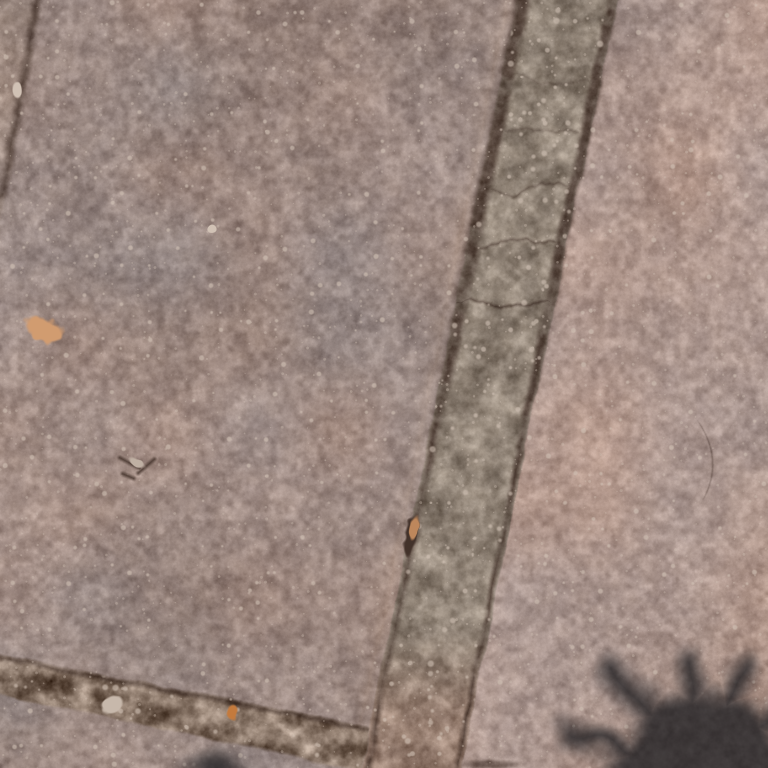
A three.js fragment shader for this texture:

```glsl
// Weathered stone slabs split by mortar joints, with litter and a leafy shadow.
varying vec2 vUv;

const vec3 LEFT_SLAB = vec3(0.600, 0.528, 0.502);
const vec3 RIGHT_SLAB = vec3(0.668, 0.578, 0.542);
const vec3 MORTAR = vec3(0.560, 0.510, 0.460);
const vec3 SOIL = vec3(0.400, 0.325, 0.265);
const vec3 CREVICE = vec3(0.260, 0.195, 0.165);
const vec3 PALE_GRIT = vec3(0.820, 0.760, 0.710);
const vec3 DRY_LEAF = vec3(0.820, 0.610, 0.440);
const vec3 SHADOW = vec3(0.205, 0.190, 0.195);
const vec2 SHADOW_CENTER = vec2(0.915, 0.0);
const float GRAIN = 0.24;
const float SPECK_CELLS = 85.0;

float hash(vec2 p) {
  vec3 q = fract(vec3(p.xyx) * 0.1031);
  q += dot(q, q.yzx + 33.33);
  return fract((q.x + q.y) * q.z);
}

float noise(vec2 p) {
  vec2 i = floor(p), f = fract(p);
  f = f * f * (3.0 - 2.0 * f);
  return mix(mix(hash(i), hash(i + vec2(1, 0)), f.x),
             mix(hash(i + vec2(0, 1)), hash(i + vec2(1, 1)), f.x), f.y);
}

float fbm(vec2 p) {
  float sum = 0.0, amp = 0.5;
  for (int i = 0; i < 4; i++) {
    sum += amp * noise(p);
    p = mat2(1.6, 1.2, -1.2, 1.6) * p + 7.3;
    amp *= 0.5;
  }
  return sum / 0.9375;
}

// 1 inside a distance, fading to 0 across a soft border
float cover(float d, float soft) { return 1.0 - smoothstep(-soft, soft, d); }

float segment(vec2 p, vec2 a, vec2 b) {
  vec2 ab = b - a;
  return length(p - a - ab * clamp(dot(p - a, ab) / dot(ab, ab), 0.0, 1.0));
}

float blob(vec2 p, vec2 center, vec2 size, float turn) {
  float c = cos(turn), s = sin(turn);
  vec2 q = mat2(c, -s, s, c) * (p - center) / size;
  return cover(length(q) - 0.75 - 0.5 * noise(p * 130.0), 0.2);
}

// Bright mineral specks, one candidate per cell
float specks(vec2 p, float cells, float density) {
  vec2 id = floor(p * cells), f = fract(p * cells);
  vec2 center = 0.3 + 0.4 * vec2(hash(id + 3.1), hash(id + 8.7));
  float radius = 0.08 + 0.2 * hash(id + 5.9);
  return step(1.0 - density, hash(id)) * cover(length(f - center) - radius, 0.12);
}

float leafShadow(vec2 p) {
  p += 0.022 * (vec2(noise(p * 28.0), noise(p * 28.0 + 40.0)) - 0.5);
  float d = length((p - SHADOW_CENTER) * vec2(0.85, 1.0)) - 0.098;
  for (int i = 0; i < 5; i++) {
    float k = float(i), angle = 0.6 + 0.57 * k;
    float reach = 0.138 + 0.04 * step(2.5, k);
    vec2 tip = SHADOW_CENTER + reach * vec2(cos(angle), sin(angle));
    d = min(d, segment(p, SHADOW_CENTER, tip) - 0.014);
  }
  d = min(d, length((p - vec2(0.285, -0.005)) * vec2(0.6, 1.0)) - 0.022);
  return cover(d, 0.019);
}

void main() {
  vec2 p = vUv;
  float wobble = 0.008 * (fbm(p * 32.0) - 0.5);
  float rough = fbm(p * 45.0), fine = fbm(p * 110.0), broad = fbm(p * 5.0);

  // Signed positions relative to the joints
  float fromLeft = p.x - (0.471 + 0.202 * p.y) + wobble;
  float fromRight = p.x - (0.602 + 0.19 * p.y + 0.013 * p.y * p.y) + wobble;
  float fromTop = p.y - (0.147 - 0.195 * p.x) + wobble;
  float fromBase = p.y - (0.095 - 0.21 * p.x) - wobble;
  float fromCorner = p.x - (0.052 - 0.177 * (1.0 - p.y)) + wobble;
  float strip = cover(max(-fromLeft, fromRight), 0.002);
  float leftSide = cover(fromLeft, 0.002);
  float lowJoint = cover(max(fromTop, -fromBase), 0.003) * leftSide;

  // Slabs: tint drift and faint upright streaks
  vec3 col = mix(LEFT_SLAB, RIGHT_SLAB, smoothstep(-0.002, 0.002, fromRight));
  col += (broad - 0.5) * vec3(0.11, 0.09, 0.08);
  col += (noise(p * 9.0 + 20.0) - 0.5) * vec3(0.025, -0.01, -0.035);
  col += 0.07 * (noise(vec2(p.x * 48.0 + p.y * 6.0, p.y * 4.0)) - 0.5) * p.y * leftSide;
  col += vec3(0.03, 0.02, 0.005) * leftSide * exp(-abs(fromLeft + 0.012) * 90.0);

  // Mortar and soil fill
  vec3 fill = mix(MORTAR + vec3(0.045, 0.0, -0.005), MORTAR, smoothstep(0.05, 0.2, p.y));
  col = mix(col, fill + 0.20 * (rough - 0.5), strip);
  col = mix(col, SOIL + 0.65 * (rough - 0.38), lowJoint * 0.85);
  col = mix(col, SOIL + 0.2, cover(fromCorner, 0.004) * 0.3);

  // Broken dark crevices along the joints
  float upper = smoothstep(0.25, 0.7, p.y);
  float leftGap = cover(abs(fromLeft - 0.007) - mix(0.003, 0.009, upper), 0.006);
  float rightGap = cover(abs(fromRight + 0.006) - mix(0.003, 0.007, upper), 0.005);
  float gap = max(leftGap, rightGap) * (0.4 + 0.6 * smoothstep(0.3, 0.6, rough));
  gap = max(gap, leftSide * 0.75 * cover(abs(fromTop + 0.003) - 0.003, 0.004));
  gap = max(gap, 0.75 * cover(abs(fromCorner + 0.004) - 0.005, 0.006) * smoothstep(0.68, 0.78, p.y));
  gap = max(gap, 0.7 * cover(length((p - vec2(0.64, 0.005)) * vec2(0.15, 1.0)) - 0.005, 0.003));
  for (int i = 0; i < 5; i++) {
    float k = float(i), level = 0.608 + 0.073 * k;
    float sway = 0.035 * (fbm(vec2(p.x * 24.0, k * 9.0)) - 0.5);
    float crack = cover(abs(p.y - level - sway) - 0.0015, 0.003);
    gap = max(gap, strip * crack * (0.75 - 0.12 * k));
  }
  float hairline = abs(p.x - 0.928 + 6.0 * pow(p.y - 0.395, 2.0)) - 0.0008;
  gap = max(gap, 0.45 * cover(hairline, 0.002) * cover(abs(p.y - 0.4) - 0.05, 0.008));
  col = mix(col, CREVICE, gap * 0.85);

  // Stone grain and grit
  col += GRAIN * (fine - 0.5) + 0.16 * (rough - 0.5) * vec3(1.0, 0.95, 0.85);
  float grit = specks(p, SPECK_CELLS, 0.07) + 0.6 * specks(p + 0.37, SPECK_CELLS * 1.7, 0.08);
  grit += (strip + lowJoint) * specks(p + 0.71, SPECK_CELLS * 0.8, 0.13);
  col = mix(col, PALE_GRIT, min(grit, 1.0) * 0.6);

  // Fallen leaf, twigs and chips
  col = mix(col, DRY_LEAF, blob(p, vec2(0.058, 0.570), vec2(0.024, 0.015), -0.3));
  float twigs = min(segment(p, vec2(0.156, 0.404), vec2(0.182, 0.390)),
                    segment(p, vec2(0.180, 0.384), vec2(0.201, 0.402)));
  twigs = min(twigs, segment(p, vec2(0.160, 0.383), vec2(0.174, 0.377)));
  col = mix(col, CREVICE, 0.85 * cover(twigs - 0.002, 0.003));
  col = mix(col, PALE_GRIT - 0.07, blob(p, vec2(0.178, 0.397), vec2(0.011, 0.005), -0.5));
  col = mix(col, CREVICE, blob(p, vec2(0.536, 0.305), vec2(0.008, 0.026), -0.2));
  col = mix(col, DRY_LEAF - 0.08, blob(p, vec2(0.539, 0.312), vec2(0.006, 0.016), -0.2));
  col = mix(col, DRY_LEAF - vec3(0.05, 0.13, 0.2), blob(p, vec2(0.302, 0.073), vec2(0.007, 0.011), 0.0));
  col = mix(col, PALE_GRIT - 0.04, blob(p, vec2(0.146, 0.082), vec2(0.016, 0.010), 0.4));
  col = mix(col, PALE_GRIT, blob(p, vec2(0.276, 0.702), vec2(0.005), 0.0));
  col = mix(col, PALE_GRIT, blob(p, vec2(0.023, 0.883), vec2(0.006, 0.009), 0.0));

  col = mix(col, SHADOW + 0.06 * (fine - 0.5), 0.93 * leafShadow(p));
  gl_FragColor = vec4(clamp(col, 0.0, 1.0), 1.0);
}
```
